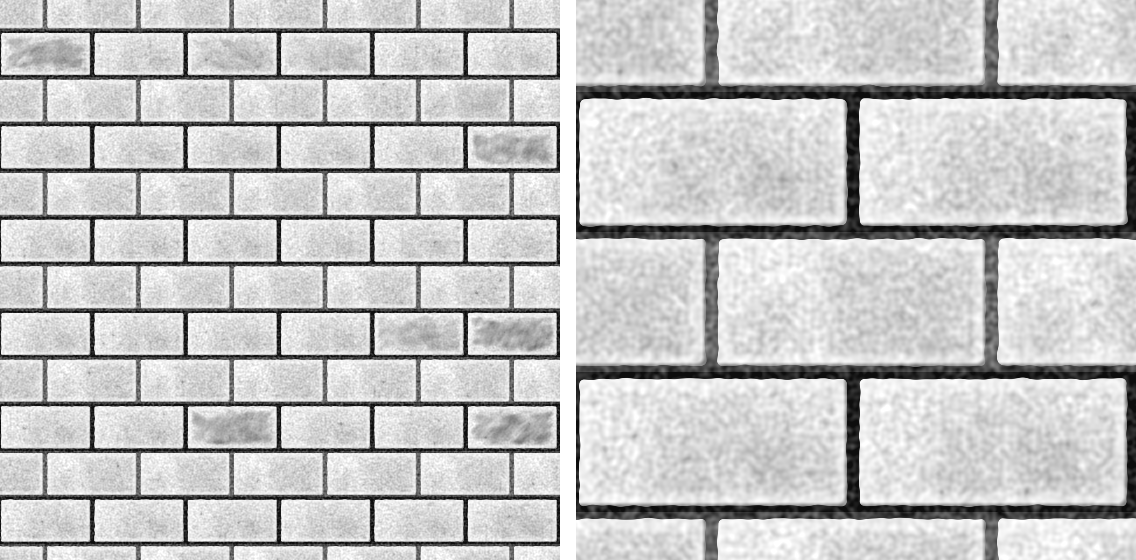
Left: the whole. Right: its middle third, enlarged.
Give the GLSL for this texture, as a WebGL 1 fragment shader.

```glsl
precision highp float;
uniform vec2 u_resolution;

vec2 hash2(vec2 cell) {
  vec2 h = vec2(dot(cell, vec2(127.1, 311.7)), dot(cell, vec2(269.5, 183.3)));
  return fract(sin(h) * 43758.55) * 2.0 - 1.0;
}

// Gradient noise that wraps after a whole number of cells.
float corner(vec2 cell, vec2 f, vec2 offset, float period) {
  return dot(hash2(mod(cell + offset, period)), f - offset);
}

float gradientNoise(vec2 p, float period) {
  vec2 cell = floor(p);
  vec2 f = p - cell;
  vec2 w = f * f * f * (f * (f * 6.0 - 15.0) + 10.0);
  float low = mix(corner(cell, f, vec2(0, 0), period), corner(cell, f, vec2(1, 0), period), w.x);
  float high = mix(corner(cell, f, vec2(0, 1), period), corner(cell, f, vec2(1, 1), period), w.x);
  return mix(low, high, w.y);
}

// Brick outline, in units of one course height.
float brickDistance(vec2 p) {
  vec2 q = abs(p) - vec2(0.955, 0.453) + 0.035;
  return length(max(q, 0.0)) + min(max(q.x, q.y), 0.0) - 0.035;
}

void main() {
  vec2 uv = gl_FragCoord.xy / u_resolution;
  float pixel = 12.0 / u_resolution.y;

  // Running bond: 6 bricks across, 12 courses up.
  vec2 grid = uv * vec2(6.0, 12.0) - vec2(0.0, 0.34);
  float course = mod(floor(grid.y), 12.0);
  float shifted = mod(course, 2.0);
  grid.x -= mix(-0.01, 0.485, shifted);
  vec2 id = vec2(mod(floor(grid.x), 6.0), course);
  vec2 p = (fract(grid) - 0.5) * vec2(2.0, 1.0);

  float fine = gradientNoise(uv * 240.0, 240.0);
  float coarse = gradientNoise(uv * 120.0 + 0.37, 120.0);
  float grain = fine + 0.6 * coarse;
  float edge = brickDistance(p) + 0.018 * coarse;

  // Stone face: every course of one kind shares the same clouding.
  vec2 cloudPos = p * 2.3 + 20.0 + shifted * 9.0;
  float cloud = gradientNoise(cloudPos, 64.0) + 0.5 * gradientNoise(cloudPos * 2.0, 64.0);
  vec2 shade = (p - vec2(0.3, -0.05)) * vec2(1.6, 2.4);
  float brick = 0.885 + 0.1 * cloud + 0.19 * grain;
  brick += dot(p, vec2(-0.025, 0.04)) - 0.07 * exp(-dot(shade, shade));
  brick -= 0.15 * smoothstep(0.35, 0.7, -coarse);

  // Weather stains on some bricks, mostly in the unshifted courses.
  vec2 chance = hash2(id + 3.0);
  float strength = smoothstep(mix(0.3, 0.88, shifted), 1.0, chance.x);
  vec2 slanted = vec2(p.x + chance.y * p.y, p.y);
  float blotch = gradientNoise(slanted * vec2(3.0, 5.0) + id * 11.0, 256.0);
  float smear = gradientNoise(slanted * vec2(11.0, 7.0) + id * 13.0, 256.0);
  float spread = smoothstep(0.06, 0.28, -edge + 0.25 * blotch);
  brick -= strength * spread * (0.2 + 0.3 * blotch + 0.16 * smear + 0.12 * grain);

  // Bright rim, with a shaded lip at the right and bottom.
  float rim = smoothstep(-0.12, -0.04, edge);
  brick = mix(brick, 0.96 + 0.08 * grain, 0.65 * rim);
  float lip = smoothstep(0.0, 0.035, brickDistance(p + vec2(0.032, -0.032)));
  brick = mix(brick, 0.5 + 0.2 * grain, 0.85 * lip);

  // Rough mortar, paler in the upright joints of the shifted courses.
  float upright = smoothstep(0.92, 0.96, abs(p.x)) * smoothstep(0.48, 0.44, abs(p.y));
  float mortar = mix(0.11, 0.26, shifted) + 0.14 * upright * shifted + 0.32 * grain;
  mortar = max(mortar, 0.05);

  float joint = smoothstep(-0.5 * pixel, 0.5 * pixel, edge);
  gl_FragColor = vec4(vec3(clamp(mix(brick, mortar, joint), 0.0, 1.0)), 1.0);
}
```
